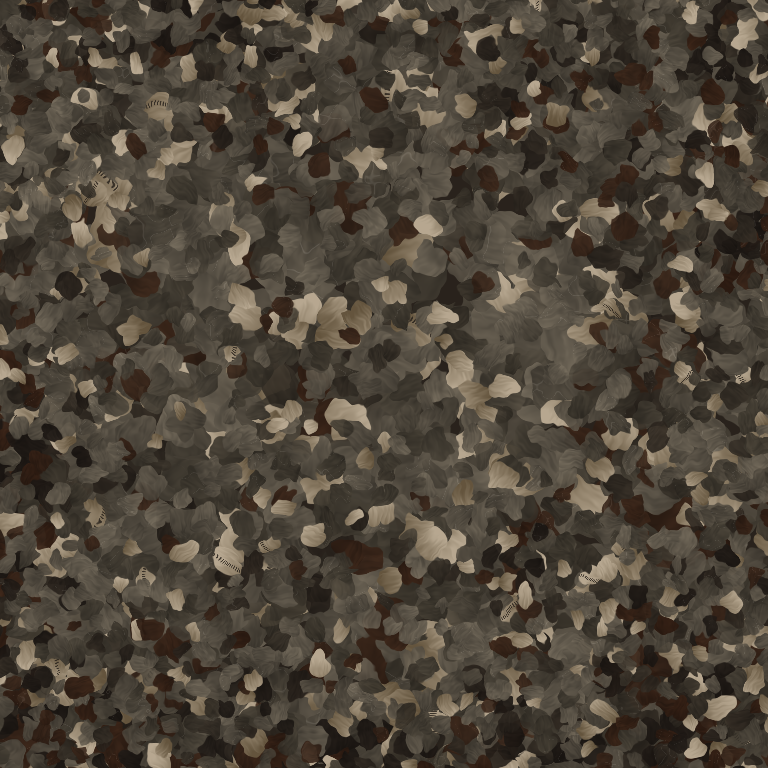
A WebGL 2 fragment shader for this texture:

```glsl
#version 300 es
precision highp float;
// Mosaic of overlapping ragged stone flakes: grey, umber and rust with scattered cream chips.
// Jittered grids of irregular polygons are painted from coarse to fine; the middle keeps
// broad calm grey flakes, while the rim breaks up into small, darker ones.

uniform vec2 u_resolution;
out vec4 fragColor;

const int LAYERS = 7;
const float COARSE_CELLS = 12.0;   // flakes across the canvas in the first layer
const float LAYER_RATIO = 1.24;    // refinement from layer to layer
const float CORNERS = 9.0;         // vertices per flake
const float PALE_SHARE = 0.135;
const float RUST_SHARE = 0.30;     // part of the dark flakes that turn rusty
const vec2 CALM_CENTRE = vec2(0.5, 0.56);

const vec3 BLACK = vec3(0.11, 0.09, 0.075);
const vec3 UMBER = vec3(0.16, 0.135, 0.11);
const vec3 OLIVE = vec3(0.22, 0.20, 0.165);
const vec3 STONE = vec3(0.30, 0.275, 0.235);
const vec3 ASH   = vec3(0.38, 0.35, 0.30);
const vec3 RUST  = vec3(0.20, 0.115, 0.07);
const vec3 TAN   = vec3(0.43, 0.37, 0.28);
const vec3 CREAM = vec3(0.69, 0.63, 0.54);

vec4 hash4(vec3 v) {
    vec4 h = fract(v.xyzx * vec4(0.1031, 0.1030, 0.0973, 0.1099));
    h += dot(h, h.wzxy + 33.33);
    return fract((h.xxyz + h.yzzw) * h.zywx);
}

float noise(vec2 p) {
    vec2 i = floor(p), f = fract(p);
    f = f * f * (3.0 - 2.0 * f);
    float a = hash4(vec3(i, 7.0)).x, b = hash4(vec3(i + vec2(1, 0), 7.0)).x;
    float c = hash4(vec3(i + vec2(0, 1), 7.0)).x, d = hash4(vec3(i + 1.0, 7.0)).x;
    return mix(mix(a, b, f.x), mix(c, d, f.x), f.y);
}

// 0 in the calm middle, 1 toward the busy rim
float rimAmount(vec2 p) {
    return smoothstep(0.2, 0.55, length(p - CALM_CENTRE) + 0.22 * (noise(p * 6.0) - 0.5));
}

// Radius of the flake outline in the direction of q
float outline(vec2 q, vec3 id) {
    float a = (atan(q.y, q.x) / 6.28319 + 0.5) * CORNERS;
    float k = floor(a);
    float r0 = hash4(id + vec3(0, 0, 31.0 + mod(k, CORNERS))).x;
    float r1 = hash4(id + vec3(0, 0, 31.0 + mod(k + 1.0, CORNERS))).x;
    return mix(0.65, 1.35, mix(r0, r1, fract(a)));
}

vec3 greyRamp(float t) {
    vec3 c = mix(BLACK, UMBER, clamp(t / 0.12, 0.0, 1.0));
    c = mix(c, OLIVE, clamp((t - 0.12) / 0.22, 0.0, 1.0));
    c = mix(c, STONE, clamp((t - 0.34) / 0.30, 0.0, 1.0));
    return mix(c, ASH, clamp((t - 0.64) / 0.30, 0.0, 1.0));
}

// Surface of one flake: q is the local position, s runs across it from -1 to 1
vec3 flakeColour(vec2 q, float s, vec2 centre, float rim, vec4 look, vec4 kind) {
    float streak = noise(q * vec2(3.0, 13.0) + look.xy * 90.0) - 0.5;
    float cloud = noise(q * 5.0 + look.zw * 70.0) - 0.5;
    if (kind.x < PALE_SHARE) {
        float light = kind.y * 0.85 + 0.38 * s + 0.35 * streak + 0.1;
        vec3 c = mix(TAN, CREAM, clamp(light, -0.15, 1.1));
        // a few chips carry short dark grooves
        float groove = smoothstep(0.2, 0.4, abs(fract(q.x * 11.0) - 0.5));
        float band = step(0.93, kind.z) * (1.0 - smoothstep(0.08, 0.12, abs(q.y - 0.12)));
        return mix(c, UMBER, groove * band * 0.85);
    }
    float tone = kind.y + 0.4 * (noise(centre * 7.0 + 3.0) - 0.5) - 0.2 * (rim - 0.45);
    tone = clamp(mix(0.62, tone, mix(0.78, 1.0, rim)), 0.0, 1.0);
    vec3 c = greyRamp(tone);
    if (tone < 0.36 && kind.z < RUST_SHARE) c = mix(c, RUST, 0.8);
    c *= 1.0 + 0.13 * s + 0.2 * streak + 0.16 * cloud;
    // hairline scratches
    float vein = abs(noise(q * 2.5 + look.yz * 50.0) - 0.5);
    return c + 0.07 * step(0.8, kind.w) * (1.0 - smoothstep(0.0, 0.025, vein));
}

void main() {
    vec2 p = gl_FragCoord.xy / u_resolution.y;
    float pixel = 0.7 / u_resolution.y;
    // ragged edges
    vec2 w = p;
    w += 0.009 * (vec2(noise(p * 48.0), noise(p * 48.0 + 77.0)) - 0.5);
    w += 0.004 * (vec2(noise(p * 120.0), noise(p * 120.0 + 55.0)) - 0.5);

    vec3 colour = UMBER;
    for (int layer = 0; layer < LAYERS; layer++) {
        float n = float(layer);
        float cells = COARSE_CELLS * pow(LAYER_RATIO, n);
        vec2 g = w * cells + n * 17.3;
        for (int k = 0; k < 9; k++) {
            vec2 cell = floor(g) + vec2(k % 3, k / 3) - 1.0;
            vec3 id = vec3(cell, n * 53.0);
            vec4 place = hash4(id);
            vec2 q = g - cell - place.xy;
            if (dot(q, q) > 1.0) continue;
            vec2 centre = (cell + place.xy - n * 17.3) / cells;
            float rim = rimAmount(centre);
            vec4 look = hash4(id + vec3(0, 0, 11.0));
            if (look.x > mix(1.0 - 0.14 * n, 1.0 - 0.06 * n, rim)) continue;

            float turn = place.z * 6.28319;
            q = mat2(cos(turn), sin(turn), -sin(turn), cos(turn)) * q * vec2(0.92, 1.1);
            float size = mix(0.4, 0.65, place.w);
            float d = (length(q) - size * outline(q, id)) / cells;
            if (d > pixel) continue;
            vec4 kind = hash4(id + vec3(0, 0, 23.0));
            vec3 c = flakeColour(q, q.x / size, centre, rim, look, kind);
            float opacity = kind.x < PALE_SHARE ? 1.0 : mix(0.84, 1.0, look.w);
            colour = mix(colour, c, opacity * (1.0 - smoothstep(-pixel, pixel, d)));
        }
    }
    fragColor = vec4(colour, 1.0);
}
```
